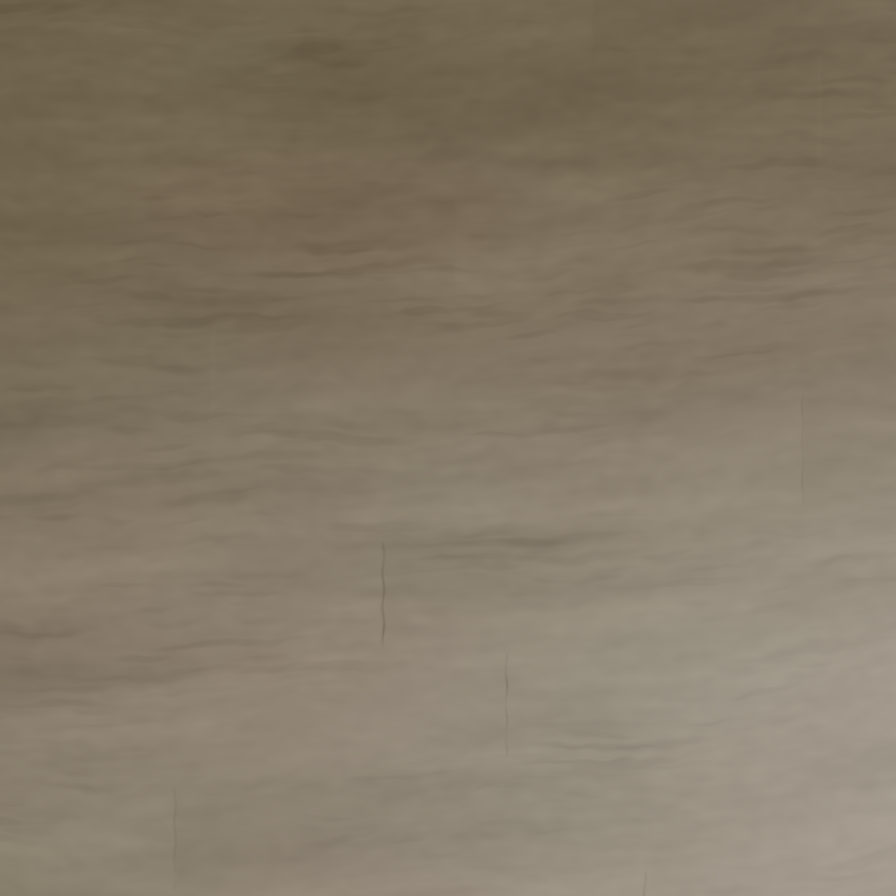
Write a three.js fragment shader that draws this texture.

```glsl
// Softly lit pale wooden floor with faint horizontal grain and plank joints.
#define PLANK_SIZE vec2(0.95, 0.128)
#define JOINT_WIDTH 0.0026
#define JOINT_DEPTH 0.10
#define PLANK_CONTRAST 0.010
#define GRAIN_CONTRAST 0.018
#define FISSURE_DEPTH 0.036
#define MOTTLE_CONTRAST 0.0072
#define TINT_AMOUNT 0.005
#define SHADE_COLOR vec3(0.425, 0.375, 0.288)
#define LIGHT_COLOR vec3(0.625, 0.588, 0.535)

varying vec2 vUv;

float hash(vec2 p) {
  vec3 q = fract(vec3(p.xyx) * 0.1031);
  q += dot(q, q.yzx + 33.33);
  return fract((q.x + q.y) * q.z);
}

// Cellular noise: soft signed spots, one scattered in each cell.
float spots(vec2 p) {
  vec2 cell = floor(p);
  float sum = 0.0;
  for (int j = -1; j <= 1; j++) {
    for (int i = -1; i <= 1; i++) {
      vec2 id = cell + vec2(float(i), float(j));
      vec2 center = id + vec2(hash(id + 11.3), hash(id + 47.9));
      vec2 d = p - center;
      float falloff = max(0.0, 1.0 - dot(d, d));
      sum += (2.0 * hash(id + 83.1) - 1.0) * falloff * falloff;
    }
  }
  return sum;
}

// Bends the floor so that the grain climbs towards the right.
vec2 grainSpace(vec2 uv) {
  float climb = 0.015 * uv.x + 0.04 * uv.x * uv.x;
  float wave = 0.004 * sin(9.0 * uv.x + 5.0 * uv.y)
             + 0.002 * sin(23.0 * uv.x - 17.0 * uv.y);
  return vec2(uv.x, uv.y - climb + wave);
}

// Roughens the outlines of streaks and pores.
vec2 fray(vec2 p) {
  p.y += 0.0040 * spots(p * vec2(18.0, 22.0) + 30.0);
  p.y += 0.0022 * spots(p * vec2(55.0, 60.0) + 70.0);
  return p;
}

// Long streaks in four sizes.
float grain(vec2 p) {
  return 0.95 * spots(p * vec2(2.4, 14.0) + 120.0)
       + 0.75 * spots(p * vec2(5.0, 34.0) + 240.0)
       + 0.45 * spots(p * vec2(13.0, 75.0) + 360.0)
       + 0.28 * spots(p * vec2(30.0, 140.0) + 420.0);
}

// Thin dark pores, broken into groups by a wider mask.
float fissures(vec2 p) {
  float groups = smoothstep(-0.5, 0.7, spots(p * vec2(4.0, 13.0) + 500.0));
  float wide = smoothstep(0.2, 1.0, spots(p * vec2(8.0, 90.0) + 620.0));
  float thin = smoothstep(0.2, 1.0, spots(p * vec2(20.0, 150.0) + 760.0));
  return groups * (0.8 * wide + 0.55 * thin);
}

// Returns the plank tone in x and the dark end joint in y.
vec2 planks(vec2 p) {
  float row = floor(p.y / PLANK_SIZE.y) + 20.0;
  float along = p.x / PLANK_SIZE.x + hash(vec2(row, 7.0)) + 10.0;
  vec2 id = vec2(floor(along + 0.5), row);
  vec2 f = vec2(fract(along), fract(p.y / PLANK_SIZE.y));
  float rowEdge = min(f.y, 1.0 - f.y) * PLANK_SIZE.y;
  float offset = (f.x - 0.5) * PLANK_SIZE.x + 0.001 * sin(p.y * 160.0 + row);

  float tone = 2.0 * hash(vec2(floor(along - 0.5), row) + 3.7) - 1.0;
  tone *= smoothstep(0.0, 0.014, rowEdge) * smoothstep(0.0, 0.004, abs(offset));

  float joint = 1.0 - smoothstep(0.0, JOINT_WIDTH, abs(offset));
  joint *= smoothstep(0.0, 0.01, rowEdge) * (0.2 + 0.8 * hash(id + 19.0));
  joint *= 0.65 + 0.5 * spots(p * vec2(20.0, 55.0));
  return vec2(tone, joint);
}

void main() {
  vec2 p = grainSpace(vUv);
  vec2 frayed = fray(p);
  float down = smoothstep(0.06, 0.86, 1.0 - vUv.y);

  // Light falls from the lower right corner.
  float light = 0.05 + 0.14 * vUv.x + 0.50 * down + 0.40 * vUv.x * down;
  vec3 color = mix(SHADE_COLOR, LIGHT_COLOR, light);

  // Wood figure, fine mottling and planks.
  vec2 plank = planks(p);
  float tone = GRAIN_CONTRAST * grain(frayed);
  tone -= FISSURE_DEPTH * fissures(frayed);
  tone += MOTTLE_CONTRAST * spots(p * vec2(60.0, 105.0) + 700.0);
  tone += PLANK_CONTRAST * plank.x;
  tone -= JOINT_DEPTH * plank.y * smoothstep(0.3, 0.9, light);
  color += tone * vec3(1.0, 0.99, 0.94);

  // Weak drift between rosy and greenish wood.
  float tint = spots(p * vec2(3.0, 8.0) + 900.0);
  color += TINT_AMOUNT * tint * vec3(1.0, -0.45, 0.1);

  gl_FragColor = vec4(color, 1.0);
}
```
